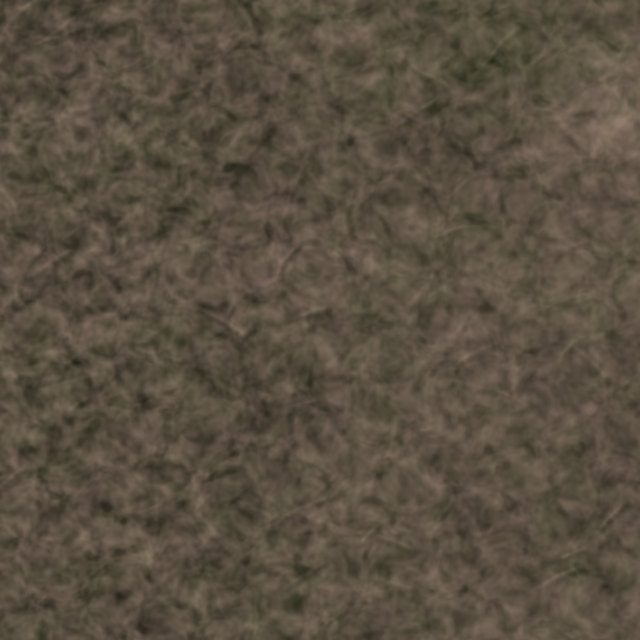
A WebGL 2 fragment shader for this texture:

```glsl
#version 300 es
precision highp float;

uniform vec2 u_resolution;
out vec4 fragColor;

const vec3 SOIL = vec3(0.358, 0.317, 0.261);
const vec3 LIGHT_TINT = vec3(1.0, 0.83, 0.77);
const vec3 MOSS_TINT = vec3(-0.7, 0.25, -0.7);
const int STALK_COUNT = 44;

// Integer hash giving two values in 0..1
vec2 hash2(vec2 cell, uint seed) {
    uvec2 v = uvec2(ivec2(cell)) + uvec2(seed * 747796405u, seed * 277803737u);
    v = v * 1664525u + 1013904223u;
    v.x += v.y * 1664525u;
    v.y += v.x * 1664525u;
    v ^= v >> 16u;
    v.x += v.y * 1664525u;
    v.y += v.x * 1664525u;
    v ^= v >> 16u;
    return vec2(v >> 8u) / 16777216.0;
}

mat2 rotation(float angle) {
    float c = cos(angle), s = sin(angle);
    return mat2(c, -s, s, c);
}

float cornerSlope(vec2 cell, vec2 offset, vec2 corner, uint seed) {
    float angle = 6.28318 * hash2(cell + corner, seed).x;
    return dot(vec2(cos(angle), sin(angle)), offset - corner);
}

// Signed gradient noise, centred on zero
float gradientNoise(vec2 p, uint seed) {
    vec2 cell = floor(p), f = p - cell;
    vec2 w = f * f * f * (f * (f * 6.0 - 15.0) + 10.0);
    float a = cornerSlope(cell, f, vec2(0, 0), seed);
    float b = cornerSlope(cell, f, vec2(1, 0), seed);
    float c = cornerSlope(cell, f, vec2(0, 1), seed);
    float d = cornerSlope(cell, f, vec2(1, 1), seed);
    return mix(mix(a, b, w.x), mix(c, d, w.x), w.y);
}

// Noise drawn out along one direction
float fibreNoise(vec2 p, float angle, float frequency, float stretch, uint seed) {
    vec2 q = rotation(angle) * p;
    return gradientNoise(q * frequency * vec2(1.0 / stretch, 1.0), seed);
}

float softSpot(vec2 p, vec2 centre, vec2 radius) {
    vec2 d = (p - centre) / radius;
    return exp(-dot(d, d));
}

// Matted litter from coarse clumps to fine grain
float litter(vec2 p) {
    float clumps = 0.085 * fibreNoise(p, 0.25, 20.0, 1.3, 1u);
    float rising = 0.095 * fibreNoise(p, 0.5, 42.0, 1.7, 2u);
    float falling = 0.095 * fibreNoise(p, -0.6, 40.0, 1.6, 3u);
    float grain = 0.085 * gradientNoise(p * 68.0, 4u);
    float fine = 0.04 * gradientNoise(p * 115.0, 5u);
    float pits = 0.06 * smoothstep(0.12, 0.5, fibreNoise(p, 0.3, 46.0, 1.2, 6u));
    return clumps + rising + falling + grain + fine - pits;
}

// Broad changes of brightness over the ground
float groundLight(vec2 p) {
    float light = 0.022 * (p.x - 0.5) + 0.06 * gradientNoise(p * 5.0 + 3.7, 7u);
    light += 0.075 * softSpot(p, vec2(0.97, 0.83), vec2(0.12, 0.10));
    light -= 0.035 * softSpot(p, vec2(0.72, 0.96), vec2(0.20, 0.10));
    light -= 0.05 * softSpot(p, vec2(1.02, 1.01), vec2(0.05, 0.06));
    return light;
}

// One faint dry stem with a shadow below it
float stalk(vec2 p, vec2 centre, float angle, float halfLength, float width) {
    vec2 q = rotation(angle) * (p - centre);
    q.y += 1.5 * (q.x * q.x - halfLength * halfLength * 0.3);
    float along = 1.0 - smoothstep(0.5 * halfLength, halfLength, abs(q.x));
    float stem = exp(-q.y * q.y / (width * width));
    float below = (q.y + 2.2 * width) / (1.3 * width);
    return along * (stem - 0.7 * exp(-below * below));
}

float stalks(vec2 p) {
    float sum = 0.0;
    for (int i = 0; i < STALK_COUNT; i++) {
        vec2 id = vec2(i, 0);
        vec2 centre = hash2(id, 11u);
        vec2 shape = hash2(id, 12u);
        vec2 turn = hash2(id, 13u);
        float angle = mix(0.2, 0.85, turn.x);
        if (turn.y > 0.7) angle = -angle;
        float strength = mix(0.015, 0.065, shape.y * shape.y);
        float halfLength = mix(0.02, 0.07, shape.x);
        sum += strength * stalk(p, centre, angle, halfLength, mix(0.0022, 0.0036, shape.y));
    }
    return sum;
}

void main() {
    vec2 p = gl_FragCoord.xy / u_resolution.y;

    // Bend the fibres slightly
    vec2 bend = vec2(gradientNoise(p * 16.0, 8u), gradientNoise(p * 16.0, 9u));
    vec2 q = p + 0.012 * bend;

    float contrast = mix(1.15, 0.88, smoothstep(0.1, 0.9, p.x));
    float light = contrast * litter(q) + groundLight(p) + stalks(p + 0.006 * bend);

    // Green patches against warmer dry matter
    float moss = 0.022 * gradientNoise(p * 24.0, 10u) + 0.016 * gradientNoise(p * 6.0, 14u);
    moss += 0.014 * softSpot(p, vec2(0.75, 0.95), vec2(0.22, 0.12));

    vec3 colour = SOIL + light * LIGHT_TINT + moss * MOSS_TINT;
    fragColor = vec4(clamp(colour, 0.0, 1.0), 1.0);
}
```
